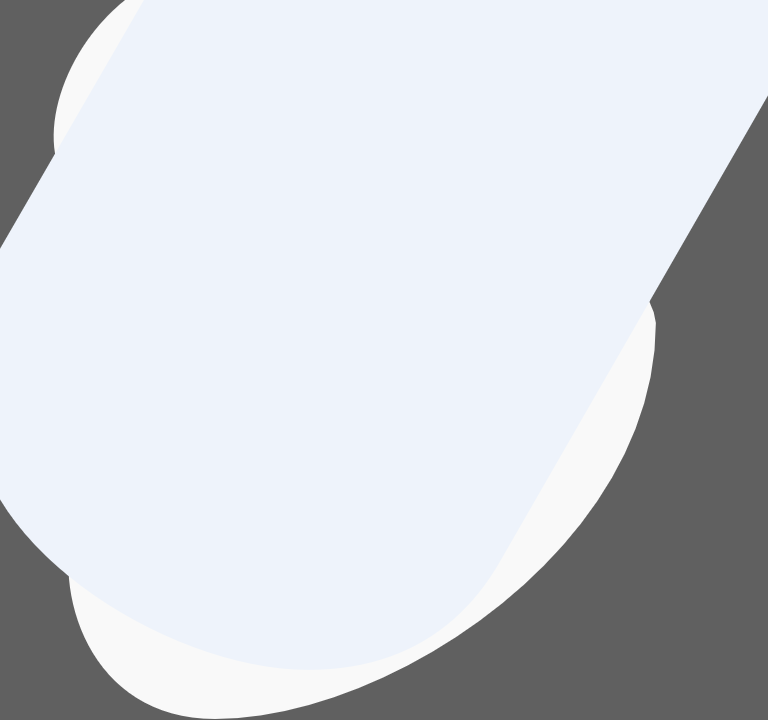
Give the GLSL for this background, as a WebGL 1 fragment shader.

```glsl
precision highp float;
// Two overlapping flat shapes on dark grey: a white rounded blob beneath a slanted
// pale blue band with a round lower end. Each outline is a closed chain of lines and
// cubic curves, turned into a signed distance and filled with a smooth edge.

uniform vec2 u_resolution;

const vec3 BACKDROP = vec3(0.376);
const vec3 BLOB_WHITE = vec3(0.976);
const vec3 BAND_BLUE = vec3(0.933, 0.953, 0.984);
const float EDGE_SOFTNESS = 1.0;  // blend width in output samples
const int CURVE_STEPS = 24;

// Blob corners, as fractions of the canvas
const vec2 BLOB_RIGHT = vec2(0.854, 0.5515);
const vec2 BLOB_BOTTOM = vec2(0.28, 0.0014);
const vec2 BLOB_LOW_LEFT = vec2(0.0898, 0.1964);
const vec2 BLOB_HIGH_LEFT = vec2(0.0716, 0.7869);
const vec2 BLOB_TOP = vec2(0.1628, 1.0);

// Band corners; the outer ones lie beyond the canvas
const vec2 BAND_TOP_LEFT = vec2(0.263, 1.1393);
const vec2 BAND_LEFT = vec2(-0.0755, 0.5153);
const vec2 BAND_LOW_LEFT = vec2(0.0, 0.3064);
const vec2 BAND_BOTTOM = vec2(0.401, 0.0696);
const vec2 BAND_LOW_RIGHT = vec2(0.651, 0.2201);
const vec2 BAND_TOP_RIGHT = vec2(1.1458, 1.1379);

// An outline state holds x = least squared distance, y = side (-1 inside, 1 outside)
const vec2 EMPTY_OUTLINE = vec2(1e3, 1.0);

void addLine(inout vec2 outline, vec2 p, vec2 a, vec2 b) {
  vec2 scale = vec2(u_resolution.x / u_resolution.y, 1.0);
  vec2 edge = (b - a) * scale;
  vec2 offset = (p - a) * scale;
  vec2 gap = offset - edge * clamp(dot(offset, edge) / dot(edge, edge), 0.0, 1.0);
  outline.x = min(outline.x, dot(gap, gap));

  // Flip the side when a ray to the right crosses this line
  if ((a.y > p.y) != (b.y > p.y)) {
    float crossing = a.x + (p.y - a.y) * (b.x - a.x) / (b.y - a.y);
    if (p.x < crossing) outline.y = -outline.y;
  }
}

vec2 cubic(vec2 a, vec2 b, vec2 c, vec2 d, float t) {
  float s = 1.0 - t;
  return s * s * s * a + 3.0 * s * t * (s * b + t * c) + t * t * t * d;
}

void addCurve(inout vec2 outline, vec2 p, vec2 a, vec2 b, vec2 c, vec2 d) {
  vec2 previous = a;
  for (int i = 1; i <= CURVE_STEPS; i++) {
    vec2 next = cubic(a, b, c, d, float(i) / float(CURVE_STEPS));
    addLine(outline, p, previous, next);
    previous = next;
  }
}

float signedDistance(vec2 outline) {
  return sqrt(outline.x) * outline.y;
}

float blobDistance(vec2 p) {
  vec2 o = EMPTY_OUTLINE;
  addCurve(o, p, BLOB_RIGHT, vec2(0.854, 0.2451), vec2(0.5104, 0.0014), BLOB_BOTTOM);
  addCurve(o, p, BLOB_BOTTOM, vec2(0.1563, 0.0014), vec2(0.0977, 0.1017), BLOB_LOW_LEFT);
  addLine(o, p, BLOB_LOW_LEFT, BLOB_HIGH_LEFT);
  addCurve(o, p, BLOB_HIGH_LEFT, vec2(0.0612, 0.8538), vec2(0.0977, 0.9443), BLOB_TOP);
  addCurve(o, p, BLOB_TOP, vec2(0.3906, 1.195), vec2(0.8503, 0.6518), BLOB_RIGHT);
  return signedDistance(o);
}

float bandDistance(vec2 p) {
  vec2 o = EMPTY_OUTLINE;
  addLine(o, p, BAND_TOP_LEFT, BAND_LEFT);
  addLine(o, p, BAND_LEFT, BAND_LOW_LEFT);
  addCurve(o, p, BAND_LOW_LEFT, vec2(0.0742, 0.1741), vec2(0.2604, 0.0696), BAND_BOTTOM);
  addCurve(o, p, BAND_BOTTOM, vec2(0.5208, 0.0696), vec2(0.6016, 0.1281), BAND_LOW_RIGHT);
  addLine(o, p, BAND_LOW_RIGHT, BAND_TOP_RIGHT);
  addLine(o, p, BAND_TOP_RIGHT, BAND_TOP_LEFT);
  return signedDistance(o);
}

// Coverage of a shape, blended across its edge
float fill(float dist) {
  return clamp(0.5 - dist * u_resolution.y / EDGE_SOFTNESS, 0.0, 1.0);
}

void main() {
  vec2 p = gl_FragCoord.xy / u_resolution;
  vec3 color = mix(BACKDROP, BLOB_WHITE, fill(blobDistance(p)));
  color = mix(color, BAND_BLUE, fill(bandDistance(p)));
  gl_FragColor = vec4(color, 1.0);
}
```
